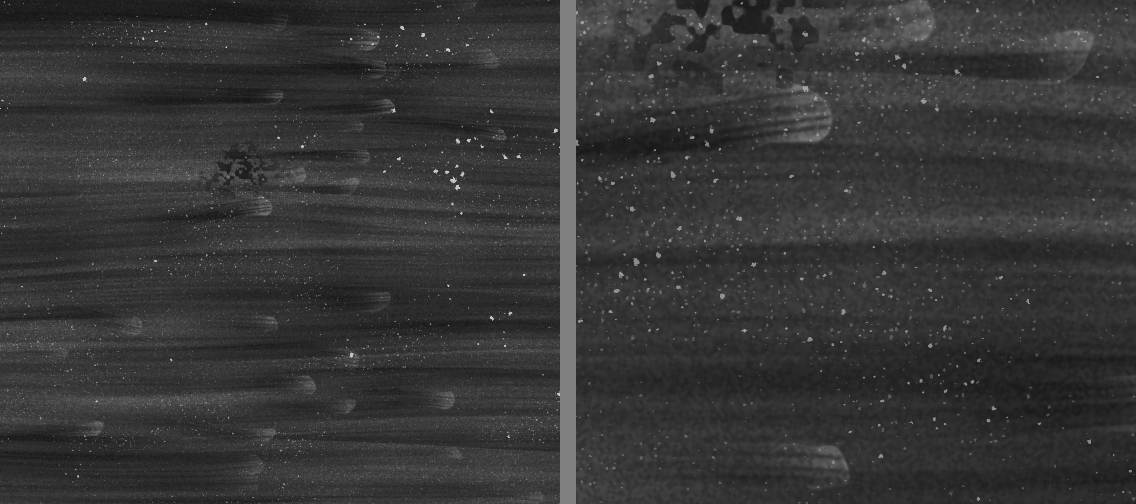
Left: the whole. Right: its middle third, enlarged.
Give the GLSL for this texture, as a Shadertoy shader.

```glsl
// Dusty chalkboard: charcoal wiped in long horizontal sweeps, with finger smears,
// scattered chalk crumbs and a dark blot. Layered sines bend stretched noise into
// wipe marks; hashed loops place the sweeps and smears; cells hold the crumbs.

const float BASE_TONE = 0.196;
const float BAND_CONTRAST = 0.175;
const float STREAK_CONTRAST = 0.06;
const float BRISTLE_CONTRAST = 0.045;
const float GRAIN_CONTRAST = 0.07;
const float SWEEP_CONTRAST = 0.066;
const float DUST_CONTRAST = 0.17;
const float CHALK_TONE = 0.8;
const float BLOT_TONE = 0.085;
const vec2 BLOT_CENTER = vec2(0.475, 0.66);
const int SWEEPS = 26;
const int SMEARS = 28;

float hash(vec2 p) {
    vec3 q = fract(vec3(p.xyx) * 0.1031);
    q += dot(q, q.yzx + 33.33);
    return fract((q.x + q.y) * q.z);
}

float noise(vec2 p) {
    vec2 i = floor(p), f = fract(p);
    f = f * f * (3.0 - 2.0 * f);
    return mix(mix(hash(i), hash(i + vec2(1, 0)), f.x),
               mix(hash(i + vec2(0, 1)), hash(i + vec2(1, 1)), f.x), f.y);
}

mat2 turn(float angle) {
    float c = cos(angle), s = sin(angle);
    return mat2(c, -s, s, c);
}

// Slow vertical drift that keeps the wipe marks from being straight
float drift(vec2 p) {
    return 0.010 * sin(p.x * 3.1 + p.y * 5.0) + 0.004 * sin(p.x * 6.7 - p.y * 11.0 + 1.3);
}

// Long wipe: one crisp edge, the other side fading away
float sweep(vec2 p, float id, float aa) {
    float x0 = hash(vec2(id, 3.1)) * 1.2, reach = mix(0.22, 0.7, hash(vec2(id, 5.7)));
    float x = p.x - x0;
    float y = (id + hash(vec2(id, 7.9))) / float(SWEEPS);
    float curve = y + (hash(vec2(id, 9.2)) - 0.5) * 0.12 * x
                + 0.08 * (hash(vec2(id, 12.4)) - 0.5) * x * x;
    float side = hash(vec2(id, 14.8)) < 0.5 ? -1.0 : 1.0;
    float d = (p.y - curve) * side;
    float softness = mix(0.0015, 0.009, hash(vec2(id, 16.5)));
    float fade = mix(0.010, 0.038, hash(vec2(id, 17.9)));
    float body = smoothstep(-aa, softness, d) * exp(-max(d, 0.0) / fade);
    float window = 1.0 - smoothstep(0.25, 1.0, abs(x) / reach);
    float polarity = hash(vec2(id, 19.3)) < 0.5 ? -1.0 : 1.0;
    float bristle = noise(vec2(x * 4.0 + id, d * 300.0));
    return body * window * polarity * mix(0.75, 1.25, bristle);
}

// Finger smear: dark bristled trail ending in a pale rounded head
float smear(vec2 p, float id, float aa) {
    float y = (id + hash(vec2(id, 31.7))) / float(SMEARS);
    float upper = step(0.5, y);
    float x = mix(mix(0.1, 1.08, hash(vec2(id, 34.2))), mix(0.4, 1.0, hash(vec2(id, 36.9))), upper);
    vec2 q = turn((hash(vec2(id, 41.3)) - 0.5) * 0.4) * (p - vec2(x, y * 0.82 + upper * 0.18));
    float trail = max(-q.x, 0.0);
    q.y += (hash(vec2(id, 43.6)) - 0.5) * 0.9 * trail * trail;
    float radius = mix(0.011, 0.021, hash(vec2(id, 47.1)));
    float slant = (hash(vec2(id, 49.5)) - 0.5) * 1.2;
    float wobble = 0.006 * (noise(p * 70.0 + id) - 0.5);
    float d = length(vec2(max(q.x + slant * q.y, 0.0) * 1.1, q.y)) - radius + wobble;
    float reach = mix(0.14, 0.42, hash(vec2(id, 52.8)));
    float edge = 0.002 + 0.025 * trail;
    float inside = smoothstep(aa, -aa - edge, d) * (1.0 - smoothstep(0.15, 1.0, trail / reach));
    float bristle = noise(vec2(q.x * 8.0 + id, q.y * 330.0));
    float head = exp(-trail / 0.026);
    float rim = exp(-abs(d + 0.002) / 0.0025) * exp(-trail / 0.08);
    float power = mix(0.3, 1.15, hash(vec2(id, 57.4)));
    float shade = -0.062 * (1.0 - head) + 0.11 * head * mix(0.3, 1.3, bristle)
                + 0.06 * (bristle - 0.5);
    return power * (inside * shade + 0.07 * rim * inside);
}

// Cellular crumbs: at most one ragged fleck per cell of a turned grid
float crumbs(vec2 p, float cells, float density, float seed, float aa) {
    vec2 g = turn(seed) * p * cells + 200.0, id = floor(g) + seed;
    vec2 center = 0.24 + 0.52 * vec2(hash(id + 2.3), hash(id + 6.1));
    float size = mix(0.07, 0.25, pow(hash(id + 9.7), 1.5));
    vec2 d = fract(g) - center;
    d.x *= mix(0.7, 1.5, hash(id + 15.2));
    float ragged = length(d) + 1.1 * (noise(g * 6.0) - 0.5) * size;
    float soft = max(aa * cells * 0.6, 0.02);
    return step(hash(id), density) * (1.0 - smoothstep(size - soft, size + soft, ragged));
}

void mainImage(out vec4 fragColor, in vec2 fragCoord) {
    vec2 p = fragCoord / iResolution.y;
    float aa = 1.0 / iResolution.y;
    vec2 w = vec2(p.x, p.y + drift(p));

    // Wiped bands, streaks and fine bristle lines
    float band = 0.6 * noise(w * vec2(1.0, 12.0) + 4.0) + 0.4 * noise(w * vec2(2.0, 29.0) + 17.0);
    float tone = BASE_TONE + BAND_CONTRAST * (band - 0.5);
    tone += STREAK_CONTRAST * (noise(w * vec2(2.8, 75.0) + 8.0) - 0.5);
    tone += BRISTLE_CONTRAST * (noise(w * vec2(4.0, 250.0)) - 0.5);
    tone += 0.035 * (noise(p * 9.0 + 40.0) - 0.5);

    for (int i = 0; i < SWEEPS; i++) tone += SWEEP_CONTRAST * sweep(w, float(i), aa);
    for (int i = 0; i < SMEARS; i++) tone += smear(p, float(i), aa);
    tone = max(tone, 0.125 + 0.35 * (tone - 0.125));

    // Grain and dust gather where the chalk film is pale
    float film = smoothstep(0.16, 0.29, tone);
    float cluster = smoothstep(0.6, 0.9, noise(w * vec2(5.0, 15.0) + 63.0));
    tone += GRAIN_CONTRAST * mix(0.7, 1.3, film) * (noise(turn(0.6) * p * 430.0 + 500.0) - 0.5);
    tone += DUST_CONTRAST * crumbs(p, 230.0, 0.04 + 0.26 * film + 0.2 * cluster, 11.0, aa);

    // Dark blot of broken specks
    vec2 b = (p - BLOT_CENTER) / vec2(0.055, 0.042);
    float specks = 0.55 * noise(p * 75.0) + 0.45 * noise(p * 170.0);
    float blot = smoothstep(0.48, 0.6, specks + 0.2 * exp(-dot(b, b)) - 0.12);
    tone = mix(tone, BLOT_TONE, 0.85 * blot * exp(-0.5 * dot(b, b)));

    // Chalk crumbs, small and large
    float knot = smoothstep(0.68, 0.92, noise(p * vec2(7.0, 14.0) + 23.0));
    float fine = crumbs(p, 150.0, 0.004 + 0.16 * cluster + 0.1 * knot, 71.0, aa);
    float coarse = crumbs(p, 55.0, 0.002 + 0.17 * knot, 29.0, aa);
    tone = mix(tone, CHALK_TONE, max(0.6 * fine, 0.95 * coarse));

    fragColor = vec4(vec3(clamp(tone, 0.06, 1.0)), 1.0);
}
```
